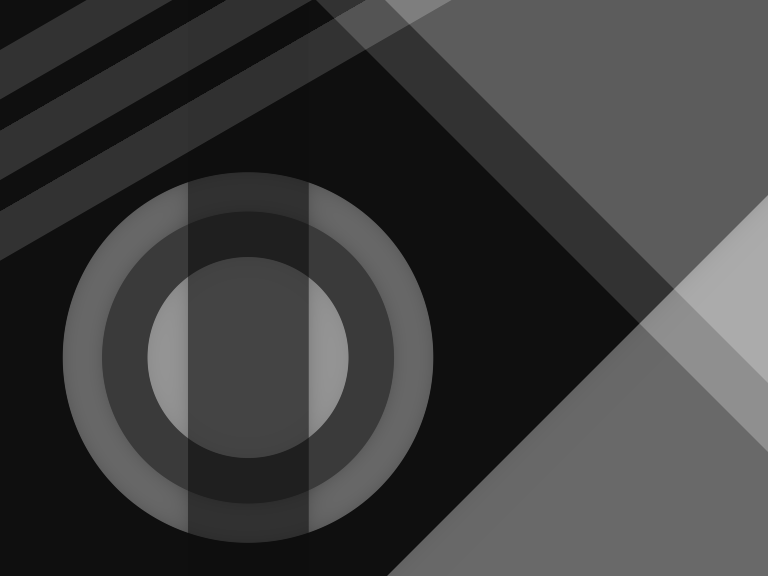
Reproduce this background procedurally as a WebGL 2 fragment shader.

```glsl
#version 300 es
precision highp float;

uniform vec2 u_resolution;
out vec4 outColor;

// Lengths are in canvas heights
const vec2 DISC_CENTER = vec2(0.4306, 0.3793);
const float OUTER_RADIUS = 0.3217;
const float MIDDLE_RADIUS = 0.2535;
const float INNER_RADIUS = 0.1745;
const vec2 COLUMN_X = vec2(0.3264, 0.5360);
const float BEAM_EDGE = 1.5486;
const float FIELD_EDGE = 1.6684;
const float WEDGE_EDGE = 0.6719;
const float STRIPE_START = 0.0752;
const float STRIPE_PERIOD = 0.1212;
const float STRIPE_WIDTH = 0.0744;
const float STRIPE_COUNT = 3.0;
const vec2 STRIPE_NORMAL = vec2(0.5, 0.8660);

// Grey tones
const float NIGHT = 0.06;
const float BEAM = 0.195;
const float FIELD = 0.36;
const float WEDGE_NIGHT = 0.41;
const float WEDGE_BEAM = 0.56;
const float WEDGE_FIELD = 0.67;
const float OUTER_RING = 0.415;
const float MIDDLE_RING = 0.228;
const float INNER_DISC = 0.59;
const float COLUMN_TONE = 0.05;
const float COLUMN_OPACITY = 0.6;
const float STRIPE_LIGHT = 0.135;

// Soft shading along the edges
const float SHADE_WIDTH = 0.015;
const float SHADE_DEPTH = 0.12;

// Coverage of a shape whose signed distance is positive inside
float cover(float dist) {
    float pixel = 1.0 / u_resolution.y;
    return smoothstep(-0.6 * pixel, 0.6 * pixel, dist);
}

// Darkens a tone close to its boundary
float shade(float dist) {
    return 1.0 - SHADE_DEPTH * exp(-max(dist, 0.0) / SHADE_WIDTH);
}

// Three tones split by the two parallel diagonals
float diagonalTones(float beam, float field, vec3 tones) {
    return mix(mix(tones.x, tones.y, beam), tones.z, field);
}

void main() {
    vec2 p = gl_FragCoord.xy / u_resolution.y;

    // Diagonal beam and field, crossed by the wedge
    float diagonal = p.x + p.y;
    float beam = cover((diagonal - BEAM_EDGE) * 0.7071);
    float field = cover((diagonal - FIELD_EDGE) * 0.7071);
    float wedge = (p.x - p.y - WEDGE_EDGE) * 0.7071;
    float plain = diagonalTones(beam, field, vec3(NIGHT, BEAM, FIELD));
    float lit = diagonalTones(beam, field, vec3(WEDGE_NIGHT, WEDGE_BEAM, WEDGE_FIELD));
    float tone = mix(plain, lit * mix(1.0, shade(wedge), 0.5), cover(wedge));

    // Concentric rings, with shading beside the column
    float radius = length(p - DISC_CENTER);
    float columnDist = min(p.x - COLUMN_X.x, COLUMN_X.y - p.x);
    float beside = mix(1.0, shade(abs(columnDist)), cover(-columnDist));
    float outerShade = shade(OUTER_RADIUS - radius) * shade(radius - MIDDLE_RADIUS);
    tone = mix(tone, OUTER_RING * outerShade * beside, cover(OUTER_RADIUS - radius));
    tone = mix(tone, MIDDLE_RING, cover(MIDDLE_RADIUS - radius));
    float innerShade = mix(1.0, shade(INNER_RADIUS - radius), 0.5);
    tone = mix(tone, INNER_DISC * innerShade * beside, cover(INNER_RADIUS - radius));

    // Translucent dark column
    tone = mix(tone, COLUMN_TONE, COLUMN_OPACITY * cover(columnDist));

    // Repeated slanted stripes in the upper left
    float along = dot(vec2(p.x, 1.0 - p.y), STRIPE_NORMAL) - STRIPE_START;
    float index = clamp(floor(along / STRIPE_PERIOD), 0.0, STRIPE_COUNT - 1.0);
    float local = along - index * STRIPE_PERIOD;
    float stripe = cover(min(local, STRIPE_WIDTH - local));
    tone += STRIPE_LIGHT * stripe;

    outColor = vec4(vec3(tone), 1.0);
}
```
